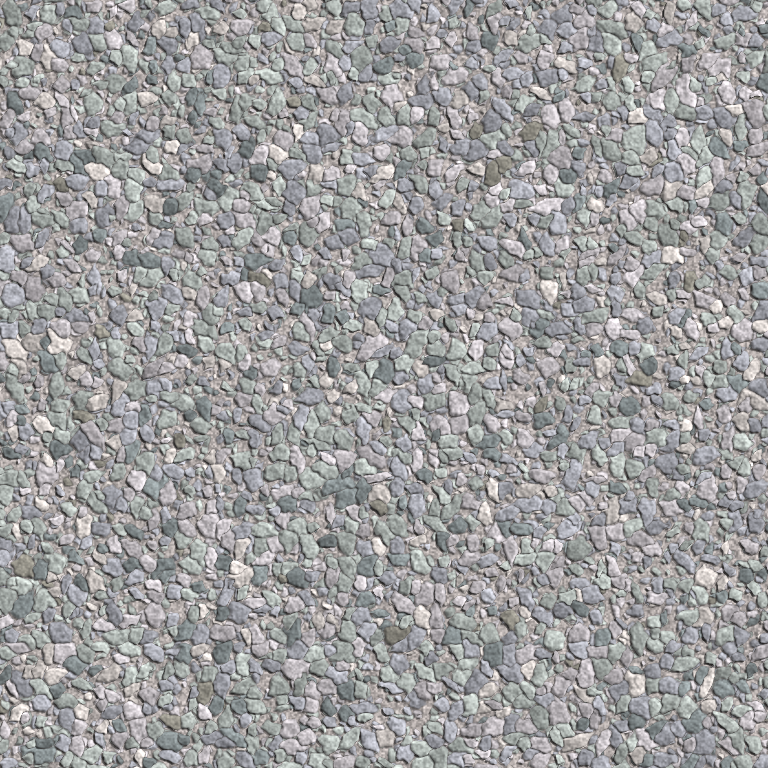
A three.js fragment shader for this texture:

```glsl
// Exposed aggregate paving: rough grey-green and blue-grey pebbles in sandy mortar.
varying vec2 vUv;

const float LARGE_CELLS = 43.0;
const float SMALL_CELLS = 72.0;
const float LARGE_RADIUS = 0.54;       // in cells
const float SMALL_RADIUS = 0.46;
const float BEVEL = 0.0040;            // width of the rounded rim
const float EDGE = 0.0007;             // edge smoothing
const float RAGGED = 0.0042;           // wobble of the outlines
const float SHADOW_REACH = 0.0032;
const float LIT = 0.30;                // gain on slopes facing the light
const float SHADED = 0.58;             // loss on slopes facing away
const vec2 TO_LIGHT = vec2(0.72, 0.69);

const vec3 MORTAR = vec3(0.695, 0.665, 0.655);
const vec3 SAGE = vec3(0.635, 0.660, 0.645);
const vec3 SLATE_BLUE = vec3(0.610, 0.615, 0.645);
const vec3 MAUVE = vec3(0.715, 0.695, 0.710);
const vec3 CREAM = vec3(0.765, 0.740, 0.725);
const vec3 DARK_TEAL = vec3(0.485, 0.515, 0.520);
const vec3 OLIVE = vec3(0.535, 0.525, 0.490);
const vec3 CREVICE = vec3(0.17, 0.155, 0.155);

float hash(vec2 p) {
  vec3 q = fract(p.xyx * 0.1031);
  q += dot(q, q.yzx + 33.33);
  return fract((q.x + q.y) * q.z);
}

float noise(vec2 p) {
  vec2 i = floor(p), f = fract(p);
  f = f * f * (3.0 - 2.0 * f);
  return mix(mix(hash(i), hash(i + vec2(1.0, 0.0)), f.x),
             mix(hash(i + vec2(0.0, 1.0)), hash(i + 1.0), f.x), f.y);
}

// Irregular polygon with soft corners: 0 at the centre, 1 on the outline.
float pebbleGauge(vec2 p, vec2 id, float radius) {
  float turn = 6.2832 * hash(id + 3.7);
  float stretch = mix(1.0, 1.42, hash(id + 8.1));
  p = mat2(cos(turn), -sin(turn), sin(turn), cos(turn)) * p;
  p *= vec2(1.0 / stretch, stretch);
  float sum = 0.0;
  for (int k = 0; k < 6; k++) {
    float side = float(k);
    float h = hash(id + 11.3 + side * 5.9);
    float a = (side + 0.75 * h) * 1.0472;
    float reach = radius * mix(0.72, 1.18, fract(h * 17.0));
    float d = max(dot(p, vec2(cos(a), sin(a))) / reach, 0.0);
    d *= d;
    d *= d;
    sum += d * d * d;
  }
  return pow(sum + 1e-9, 1.0 / 12.0);
}

// x: signed distance inside the nearest pebble's rim, yz: its id.
vec3 pebbleLayer(vec2 uv, float cells, float radius, float seed) {
  vec2 p = uv * cells, base = floor(p), nearestId = base;
  float first = 9.0, second = 9.0;
  for (int y = -1; y <= 1; y++) {
    for (int x = -1; x <= 1; x++) {
      vec2 cell = base + vec2(float(x), float(y));
      vec2 id = cell + seed;
      vec2 centre = cell + 0.1 + 0.8 * vec2(hash(id), hash(id + 51.7));
      float size = radius * mix(0.60, 1.30, hash(id + 23.9));
      float g = pebbleGauge(p - centre, id, size);
      if (g < first) {
        second = first;
        first = g;
        nearestId = id;
      } else {
        second = min(second, g);
      }
    }
  }
  float rim = min(1.0 - first, 0.6 * (second - first));
  if (first > 1.0) rim = 1.0 - first;
  return vec3(rim * radius / cells, nearestId);
}

// x: height, y: signed rim distance, zw: pebble id.
vec4 surface(vec2 uv) {
  float packing = mix(0.76, 1.14, noise(uv * 14.0 + 4.0));
  vec2 wobble = vec2(noise(uv * 135.0), noise(uv * 135.0 + 40.0)) - 0.5;
  vec2 ragged = uv + RAGGED * wobble;
  vec3 large = pebbleLayer(ragged, LARGE_CELLS, LARGE_RADIUS * packing, 100.0);
  vec3 small = pebbleLayer(ragged, SMALL_CELLS, SMALL_RADIUS * packing, 300.0);
  bool onLarge = large.x > 0.0;
  float rim = onLarge ? large.x
            : small.x > 0.0 ? min(small.x, -large.x) : max(small.x, large.x);
  vec2 id = onLarge ? large.yz : small.yz;
  float lift = (onLarge ? 0.25 : 0.02) + 0.40 * hash(id + 77.0);
  float dome = 0.80 * smoothstep(-EDGE, BEVEL, rim);
  float rough = 0.45 * noise(uv * 115.0) + 0.45 * noise(uv * 270.0);
  return vec4(dome + lift * smoothstep(-EDGE, EDGE, rim) + rough, rim, id);
}

vec3 pebbleColour(vec2 id) {
  float kind = hash(id + 91.0);
  vec3 c = kind < 0.33 ? SAGE : kind < 0.60 ? SLATE_BLUE : kind < 0.82 ? MAUVE
         : kind < 0.90 ? CREAM : kind < 0.985 ? DARK_TEAL : OLIVE;
  return c * mix(0.89, 1.11, hash(id + 64.0));
}

void main() {
  vec4 here = surface(vUv);
  float blocker = surface(vUv + TO_LIGHT * SHADOW_REACH).x;
  float pebble = smoothstep(-EDGE, EDGE, here.y);

  // Mottled stone and grainy sand
  float mottle = noise(vUv * 95.0 + 17.0) + 0.7 * noise(vUv * 210.0) - 0.85;
  float grain = noise(vUv * 420.0 + 31.0) - 0.5;
  vec3 stone = pebbleColour(here.zw) * (1.0 + 0.19 * mottle + 0.23 * grain);
  vec3 sand = MORTAR * (1.0 + 0.42 * grain + 0.06 * mottle);
  vec3 colour = mix(sand, stone, pebble);

  // Slanting light: gentle highlights, deep shadows, faint contact seams
  float slope = here.x - blocker;
  float light = 1.03 + LIT * max(slope, 0.0) + SHADED * min(slope, 0.0);
  light = clamp(light, 0.24, 1.17);
  float seam = 1.0 - smoothstep(0.0, 0.0018, abs(here.y));
  colour = mix(colour * light, CREVICE, 0.20 * seam);
  gl_FragColor = vec4(colour, 1.0);
}
```
